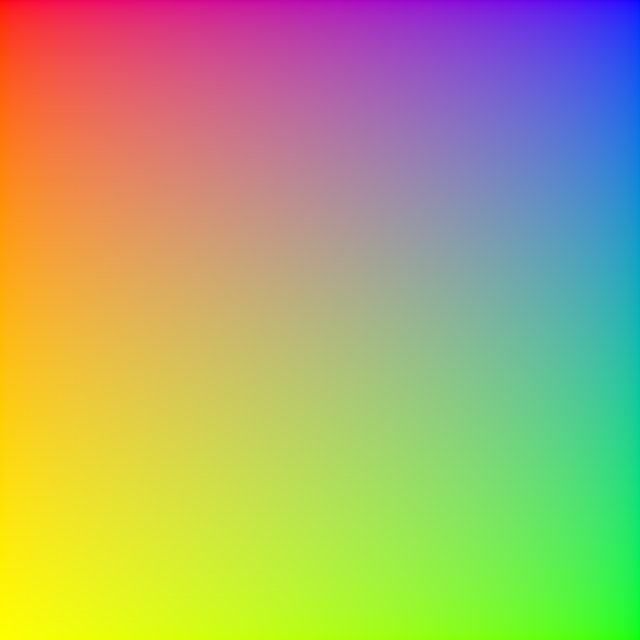
A Shadertoy shader for this background:

```glsl
const vec3 YELLOW = vec3(1.0, 1.0, 0.0);
const vec3 GREEN = vec3(0.0, 1.0, 0.0);
const vec3 RED = vec3(1.0, 0.0, 0.0);
const vec3 BLUE = vec3(0.0, 0.0, 1.0);

// Bilinear blend of four corner colours
vec3 blendCorners(vec3 lowerLeft, vec3 lowerRight, vec3 upperLeft, vec3 upperRight, vec2 uv) {
    vec3 lower = mix(lowerLeft, lowerRight, uv.x);
    vec3 upper = mix(upperLeft, upperRight, uv.x);
    return mix(lower, upper, uv.y);
}

// Gamma 2 encoding of linear light
vec3 encodeLight(vec3 light) {
    return sqrt(clamp(light, 0.0, 1.0));
}

void mainImage(out vec4 fragColor, in vec2 fragCoord) {
    vec2 uv = fragCoord / iResolution.xy;
    vec3 light = blendCorners(YELLOW, GREEN, RED, BLUE, uv);
    fragColor = vec4(encodeLight(light), 1.0);
}
```
